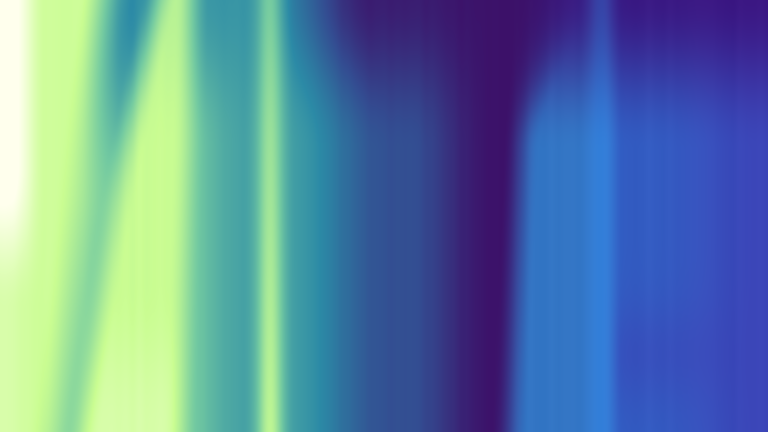
Reproduce this background procedurally as a Shadertoy shader.

```glsl
// Soft vertical curtains of light, from pale lime through teal to violet and blue.
// A scalar heat field is layered from smooth bands and coloured by a ramp;
// a separate blue sheet with one bright crease covers the right side.

const vec3 VIOLET = vec3(0.235, 0.065, 0.41);
const vec3 INDIGO = vec3(0.20, 0.30, 0.57);
const vec3 TEAL   = vec3(0.17, 0.54, 0.65);
const vec3 GREEN  = vec3(0.45, 0.79, 0.63);
const vec3 LIME   = vec3(0.79, 0.99, 0.57);
const vec3 CREAM  = vec3(1.00, 1.00, 0.93);

const vec3 SHEET_BLUE  = vec3(0.20, 0.46, 0.77);
const vec3 CREASE_BLUE = vec3(0.20, 0.51, 0.88);
const vec3 FAR_BLUE    = vec3(0.20, 0.36, 0.76);
const vec3 EDGE_BLUE   = vec3(0.23, 0.27, 0.72);
const vec3 TOP_VIOLET  = vec3(0.23, 0.06, 0.48);

const float STRIPE_X = 0.3515;
const float STRIPE_WIDTH = 0.017;
const float CREASE_X = 0.783;
const float STREAK_COUNT = 110.0;
const float STREAK_HEAT = 0.07;

float hash(float n) { return fract(sin(n * 127.1) * 43758.5453); }

float noise(float x) {
    float cell = floor(x);
    return mix(hash(cell), hash(cell + 1.0), smoothstep(0.0, 1.0, x - cell));
}

// Soft step centred on an edge; softness is its half width.
float rise(float x, float edge, float softness) {
    return smoothstep(edge - softness, edge + softness, x);
}

float bell(float x, float width) { return exp(-x * x / (width * width)); }

// Colour ramp with one step per unit of heat.
vec3 heatColor(float heat) {
    vec3 color = mix(VIOLET, INDIGO, clamp(heat, 0.0, 1.0));
    color = mix(color, TEAL, clamp(heat - 1.0, 0.0, 1.0));
    color = mix(color, GREEN, clamp(heat - 2.0, 0.0, 1.0));
    color = mix(color, LIME, clamp(heat - 3.0, 0.0, 1.0));
    return mix(color, CREAM, clamp(heat - 4.0, 0.0, 1.0));
}

float curtainHeat(vec2 p, float top) {
    // Teal falling to an indigo shelf, then to violet
    float shelf = mix(1.05, 0.2, top);
    float heat = mix(2.35 - 0.2 * top, shelf, rise(p.x, 0.438 - 0.025 * top, 0.072));
    heat -= shelf * rise(p.x, 0.585, 0.06);

    // Green tail beside the broad sheet
    heat += 0.65 * (1.0 - 0.8 * top) * (1.0 - rise(p.x, 0.28, 0.04));

    // Shaded fold, deeper towards the top
    float fold = 3.1 - 1.1 * smoothstep(0.5, 1.0, p.y);
    heat = mix(heat, fold, 1.0 - rise(p.x, 0.19, 0.03));

    // Broad leaning sheet
    float sheetLeft = 0.107 + 0.07 * p.y + 0.029 * p.y * p.y;
    float sheetRight = 0.236 + 0.014 * p.y;
    float sheet = rise(p.x, sheetLeft, 0.024) * (1.0 - rise(p.x, sheetRight, 0.022));
    float sheetHeat = 4.0 - 0.2 * top + 0.25 * (1.0 - smoothstep(0.0, 0.35, p.y));
    heat = mix(heat, sheetHeat, sheet);

    // Thin stripe
    heat += mix(1.5, 0.9, p.y) * bell(p.x - STRIPE_X, STRIPE_WIDTH);

    // Left curtain and its white glow
    float curtainEdge = 0.072 + 0.065 * p.y;
    heat = mix(heat, 4.1, 1.0 - rise(p.x, curtainEdge, 0.037));
    float glow = (1.0 - smoothstep(0.015, 0.062, p.x)) * smoothstep(0.28, 0.62, p.y);
    return heat + 0.9 * glow + 0.2 * (1.0 - smoothstep(0.0, 0.05, p.x));
}

vec3 blueSheet(vec2 p, float top) {
    vec3 far = mix(FAR_BLUE, EDGE_BLUE, smoothstep(0.84, 1.0, p.x));
    far = mix(far, EDGE_BLUE, 0.5 * bell(p.y - 0.18, 0.12));
    vec3 color = mix(SHEET_BLUE, far, rise(p.x, CREASE_X + 0.012, 0.014));
    float crease = bell(p.x - CREASE_X, 0.018);
    color = mix(color, CREASE_BLUE, 0.75 * crease);
    return mix(color, TOP_VIOLET, top * (0.88 - 0.35 * crease));
}

void mainImage(out vec4 fragColor, in vec2 fragCoord) {
    vec2 p = fragCoord / iResolution.xy;
    float top = smoothstep(0.65, 1.02, p.y);

    float streak = noise(p.x * STREAK_COUNT) - 0.5;
    vec3 color = heatColor(curtainHeat(p, top) + STREAK_HEAT * streak);

    float blueEdge = 0.664 + 0.022 * p.y + 0.03 * top;
    float blueCover = rise(p.x, blueEdge, 0.024 + 0.025 * top);
    color = mix(color, blueSheet(p, top) + 0.015 * streak, blueCover);

    fragColor = vec4(clamp(color, 0.0, 1.0), 1.0);
}
```
